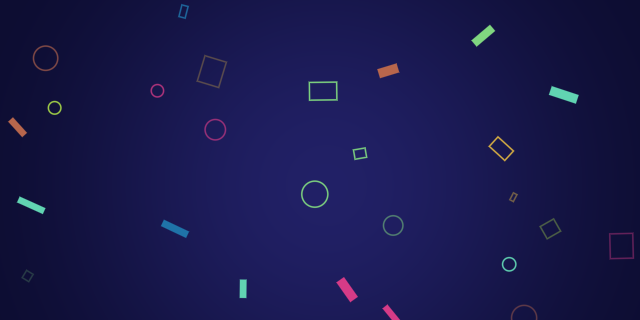
Give the GLSL for this background, as a WebGL 1 fragment shader.

```glsl
precision highp float;

// Sparse confetti of rings, outlined boxes and solid bars on a navy glow.
// A low-discrepancy sequence spreads the shapes; hashes vary their size,
// angle, tint and opacity. Lengths are fractions of the canvas height.

uniform vec2 u_resolution;

const int SHAPE_COUNT = 26;
const float LINE_HALF_WIDTH = 0.0024;
const float EDGE_SOFTNESS = 0.75;            // in pixels
const float JITTER = 0.10;
const float FAINTEST = 0.15;
const vec2 RING_RADIUS = vec2(0.012, 0.043); // min, max
const vec2 BOX_HALF_LENGTH = vec2(0.010, 0.048);
const vec2 BOX_RATIO = vec2(0.50, 0.95);
const vec2 BAR_HALF_LENGTH = vec2(0.020, 0.048);
const vec2 BAR_HALF_WIDTH = vec2(0.009, 0.015);

const vec2 GLOW_CENTER = vec2(0.51, 0.42);
const float GLOW_REACH = 1.18;
const vec3 GLOW_COLOR = vec3(0.130, 0.126, 0.400);
const vec3 RIM_COLOR = vec3(0.050, 0.050, 0.195);

const vec3 PINK = vec3(0.84, 0.23, 0.53);
const vec3 GOLD = vec3(0.84, 0.68, 0.26);
const vec3 LIME = vec3(0.65, 0.84, 0.28);
const vec3 GREEN = vec3(0.50, 0.84, 0.50);
const vec3 TEAL = vec3(0.38, 0.83, 0.70);
const vec3 BLUE = vec3(0.12, 0.45, 0.66);
const vec3 RUST = vec3(0.72, 0.40, 0.30);

float hash(float id, float channel) {
  return fract(sin(id * 127.1 + channel * 311.7) * 43758.5453);
}

float pick(vec2 range, float t) {
  return mix(range.x, range.y, t);
}

vec3 confettiColor(float t) {
  if (t < 0.30) return PINK;
  if (t < 0.42) return GOLD;
  if (t < 0.54) return LIME;
  if (t < 0.66) return GREEN;
  if (t < 0.78) return TEAL;
  if (t < 0.87) return BLUE;
  return RUST;
}

// Box distance with square corners, so outlines stay mitred
float boxDistance(vec2 p, vec2 halfSize) {
  vec2 d = abs(p) - halfSize;
  return max(d.x, d.y);
}

vec2 rotate(vec2 p, float angle) {
  float c = cos(angle);
  float s = sin(angle);
  return vec2(c * p.x + s * p.y, c * p.y - s * p.x);
}

// Kinds cycle through ring, outlined box and solid bar
float shapeDistance(vec2 p, float id) {
  float kind = mod(id, 3.0);
  float size = hash(id, 1.0);
  float ratio = hash(id, 2.0);
  if (kind < 0.5) {
    float radius = pick(RING_RADIUS, size);
    return abs(length(p) - radius) - LINE_HALF_WIDTH;
  }
  p = rotate(p, hash(id, 3.0) * 3.14159);
  if (kind < 1.5) {
    float halfLength = pick(BOX_HALF_LENGTH, size);
    vec2 halfSize = halfLength * vec2(1.0, pick(BOX_RATIO, ratio));
    return abs(boxDistance(p, halfSize)) - LINE_HALF_WIDTH;
  }
  vec2 halfSize = vec2(pick(BAR_HALF_LENGTH, size), pick(BAR_HALF_WIDTH, ratio));
  return boxDistance(p, halfSize);
}

void main() {
  vec2 canvas = vec2(u_resolution.x / u_resolution.y, 1.0);
  vec2 p = gl_FragCoord.xy / u_resolution.y;
  float blur = EDGE_SOFTNESS / u_resolution.y;

  // Background glow
  float fade = smoothstep(0.0, GLOW_REACH, length(p - GLOW_CENTER * canvas));
  vec3 color = mix(GLOW_COLOR, RIM_COLOR, fade);

  // Scattered shapes
  for (int i = 0; i < SHAPE_COUNT; i++) {
    float id = float(i) + 1.0;
    vec2 jitter = vec2(hash(id, 4.0), hash(id, 5.0)) - 0.5;
    vec2 center = fract(id * vec2(0.7549, 0.5698) + JITTER * jitter) * canvas;
    float d = shapeDistance(p - center, id);
    float coverage = 1.0 - smoothstep(-blur, blur, d);
    // Bars are solid; a few outlines fade into the background
    float outlineOpacity = mix(FAINTEST, 1.0, sqrt(hash(id, 6.0)));
    float opacity = mod(id, 3.0) > 1.5 ? 1.0 : outlineOpacity;
    color = mix(color, confettiColor(hash(id, 7.0)), coverage * opacity);
  }

  gl_FragColor = vec4(color, 1.0);
}
```
